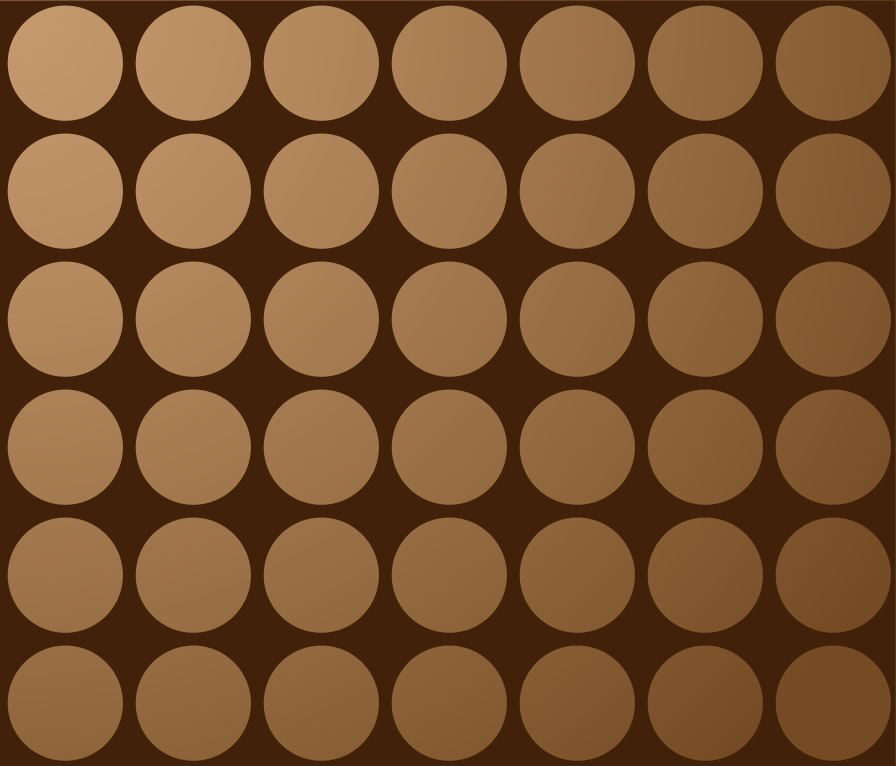
Reproduce this pattern procedurally as a Shadertoy shader.

```glsl
// A grid of seven by six round holes in a dark brown sheet.
// A radial tan-to-brown gradient, centred on the top left corner, shows through
// the holes and faintly along the sheet's top and right edges.

const float COLUMNS = 7.0;                    // repeats across the width
const vec2 FIRST_HOLE = vec2(0.0729, 0.0705); // from the top left, in canvas widths
const float HOLE_RADIUS = 0.0643;             // in canvas widths
const float GRADIENT_REACH = 1.172;           // distance at which it turns fully dark
const float GRADIENT_CURVE = 1.2;
const float EDGE_GAP = 0.0012;                // sliver left open at top and right
const float EDGE_STRENGTH = 0.4;
const vec3 SHEET = vec3(0.255, 0.130, 0.040);
const vec3 LIGHT_TAN = vec3(0.775, 0.605, 0.435);
const vec3 DEEP_BROWN = vec3(0.455, 0.295, 0.135);

// Signed distance to the nearest hole of the grid, negative inside.
float holeDistance(vec2 p) {
    float pitch = 1.0 / COLUMNS;
    vec2 cell = fract((p - FIRST_HOLE) / pitch + 0.5) - 0.5;
    return length(cell) * pitch - HOLE_RADIUS;
}

vec3 gradientColor(vec2 p) {
    float t = clamp(length(p) / GRADIENT_REACH, 0.0, 1.0);
    return mix(LIGHT_TAN, DEEP_BROWN, pow(t, GRADIENT_CURVE));
}

void mainImage(out vec4 fragColor, in vec2 fragCoord) {
    // Canvas widths, measured right and down from the top left corner
    vec2 p = vec2(fragCoord.x, iResolution.y - fragCoord.y) / iResolution.x;
    float pixel = 1.0 / iResolution.x;

    // Holes with edges smoothed over one pixel
    float open = clamp(0.5 - holeDistance(p) / pixel, 0.0, 1.0);

    // Faint slivers along the top and right edges
    float edge = min(p.y, 1.0 - p.x);
    float sliver = clamp(0.5 + (EDGE_GAP - edge) / pixel, 0.0, 1.0);
    open = max(open, sliver * EDGE_STRENGTH);

    fragColor = vec4(mix(SHEET, gradientColor(p), open), 1.0);
}
```
